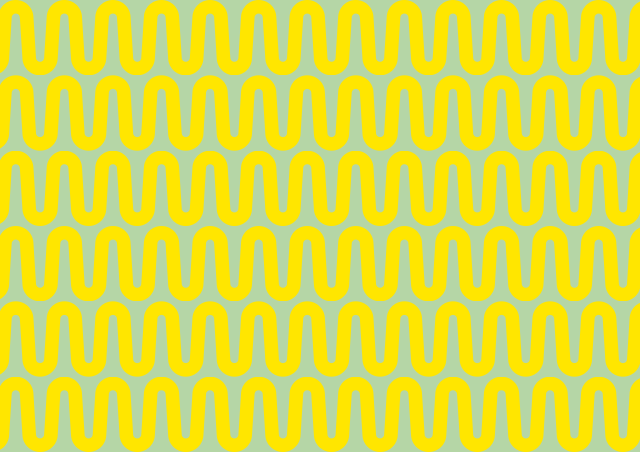
Reproduce this pattern procedurally as a WebGL 1 fragment shader.

```glsl
precision highp float;
// Rows of a thick, rounded meander: yellow ribbons on pale green.
// Each ribbon is an exact distance to circular bends joined by slightly
// slanted legs, folded by symmetry to one bend and half a leg.

uniform vec2 u_resolution;

const vec3 GROUND = vec3(0.71, 0.84, 0.65);
const vec3 RIBBON = vec3(1.00, 0.90, 0.00);

// Lengths below are in row heights
const float ROWS = 6.0;
const float PERIOD = 0.6448;        // from crest to crest
const float FIRST_CREST = 0.2094;   // offset from the left edge
const float BEND_RADIUS = 0.144;    // centre line of the bends
const float HALF_WIDTH = 0.0902;    // half the ribbon width

// Distance to the centre line; p.x is measured from a crest,
// p.y from the middle of the row
float meanderDistance(vec2 p) {
    // Mirror about the crests, then centre on the middle of a leg
    float x = abs(mod(p.x + 0.5 * PERIOD, PERIOD) - 0.5 * PERIOD);
    vec2 q = vec2(x - 0.25 * PERIOD, p.y);

    // The leg runs through the origin, tangent to the bend circle
    vec2 bend = vec2(-0.25 * PERIOD, 0.5 - BEND_RADIUS - HALF_WIDTH);
    float reach2 = dot(bend, bend);
    float halfLeg = sqrt(reach2 - BEND_RADIUS * BEND_RADIUS);
    vec2 leg = (bend * halfLeg + vec2(bend.y, -bend.x) * BEND_RADIUS) / reach2;

    // Half-turn symmetry maps the trough onto the crest
    float along = dot(q, leg);
    if (along < 0.0) q = -q;

    if (abs(along) < halfLeg) return abs(q.x * leg.y - q.y * leg.x);
    return abs(length(q - bend) - BEND_RADIUS);
}

void main() {
    float pixel = ROWS / u_resolution.y;
    vec2 p = gl_FragCoord.xy * pixel;
    vec2 local = vec2(p.x - FIRST_CREST, fract(p.y) - 0.5);

    float edge = meanderDistance(local) - HALF_WIDTH;
    float cover = clamp(0.5 - edge / pixel, 0.0, 1.0);
    gl_FragColor = vec4(mix(GROUND, RIBBON, cover), 1.0);
}
```
